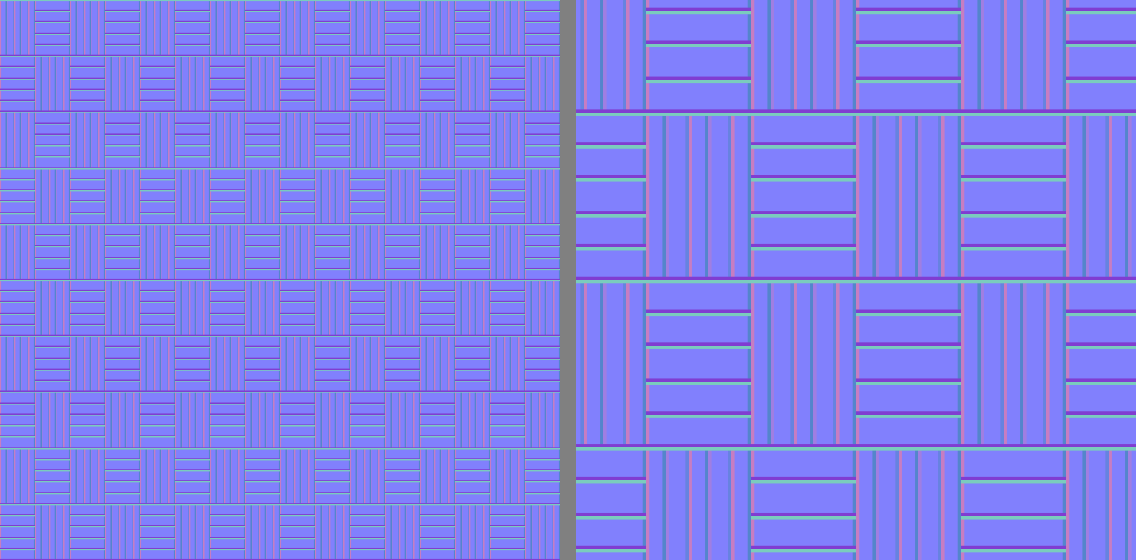
Left: the whole. Right: its middle third, enlarged.
Write a WebGL 2 fragment shader that draws this texture map.

```glsl
#version 300 es
precision highp float;
// Tangent-space normal map of basket-weave parquet: a checkerboard of blocks,
// each made of five slats running across or upright. Every slat is a flat box
// whose four bevels are tinted by the direction they face.

#define COLUMNS 16.0        // blocks across, even so that it tiles
#define ROWS 10.0           // blocks down, even so that it tiles
#define SLATS 5.0           // slats in each block
#define GRID 512.0          // lattice the slat edges are snapped to
#define BEVEL (1.0 / 512.0) // bevel width in canvas units
#define WEAK_RIGHT 0.45     // left-bevel strength on worn upright joints
#define WEAK_LEFT 0.60      // right-bevel strength on the other joints

uniform vec2 u_resolution;
out vec4 outColor;

const vec3 FLAT_COLOR   = vec3(0.505, 0.500, 0.992);
const vec3 LEFT_COLOR   = vec3(0.780, 0.490, 0.760);
const vec3 RIGHT_COLOR  = vec3(0.330, 0.520, 0.800);
const vec3 TOP_COLOR    = vec3(0.480, 0.800, 0.740);
const vec3 BOTTOM_COLOR = vec3(0.500, 0.240, 0.820);

float snapEdge(float index, float count) {
    return floor(index / count * GRID + 0.5) / GRID;
}

// Index of the snapped interval that holds p, out of count intervals.
float intervalIndex(float p, float count) {
    float k = floor(p * count);
    k -= 1.0 - step(snapEdge(k, count), p);
    k += step(snapEdge(k + 1.0, count), p);
    return k;
}

// Lower and upper edge of an interval.
vec2 intervalEdges(float index, float count) {
    return vec2(snapEdge(index, count), snapEdge(index + 1.0, count));
}

// Smooth coverage of a bevel at a given distance from its slat edge.
float bevel(float dist, float pixel) {
    return clamp((BEVEL - dist) / pixel + 0.5, 0.0, 1.0);
}

void main() {
    vec2 p = gl_FragCoord.xy / u_resolution;
    vec2 pixel = 1.0 / u_resolution;

    // Slat and block indices on both axes
    vec2 slatCount = vec2(COLUMNS, ROWS) * SLATS;
    vec2 slat = vec2(intervalIndex(p.x, slatCount.x),
                     intervalIndex(p.y, slatCount.y));
    vec2 block = floor((slat + 0.5) / SLATS);
    bool upright = mod(block.x + block.y, 2.0) > 0.5;

    // Bounds of the slat: thin on one axis, a whole block on the other
    vec2 spanX = upright ? intervalEdges(slat.x, slatCount.x)
                         : intervalEdges(block.x, COLUMNS);
    vec2 spanY = upright ? intervalEdges(block.y, ROWS)
                         : intervalEdges(slat.y, slatCount.y);

    // Upright joints alternate between a stronger left and right bevel
    float leftStrength = 1.0;
    float rightStrength = 1.0;
    if (upright) {
        float joint = slat.x - block.x * SLATS;
        leftStrength = mix(1.0, WEAK_RIGHT, mod(joint, 2.0));
        rightStrength = mix(1.0, WEAK_LEFT, mod(joint, 2.0));
    }

    // Tint the bevels, the long block borders last
    vec3 color = FLAT_COLOR;
    color = mix(color, RIGHT_COLOR, rightStrength * bevel(spanX.y - p.x, pixel.x));
    color = mix(color, LEFT_COLOR, leftStrength * bevel(p.x - spanX.x, pixel.x));
    color = mix(color, TOP_COLOR, bevel(spanY.y - p.y, pixel.y));
    color = mix(color, BOTTOM_COLOR, bevel(p.y - spanY.x, pixel.y));

    outColor = vec4(color, 1.0);
}
```
